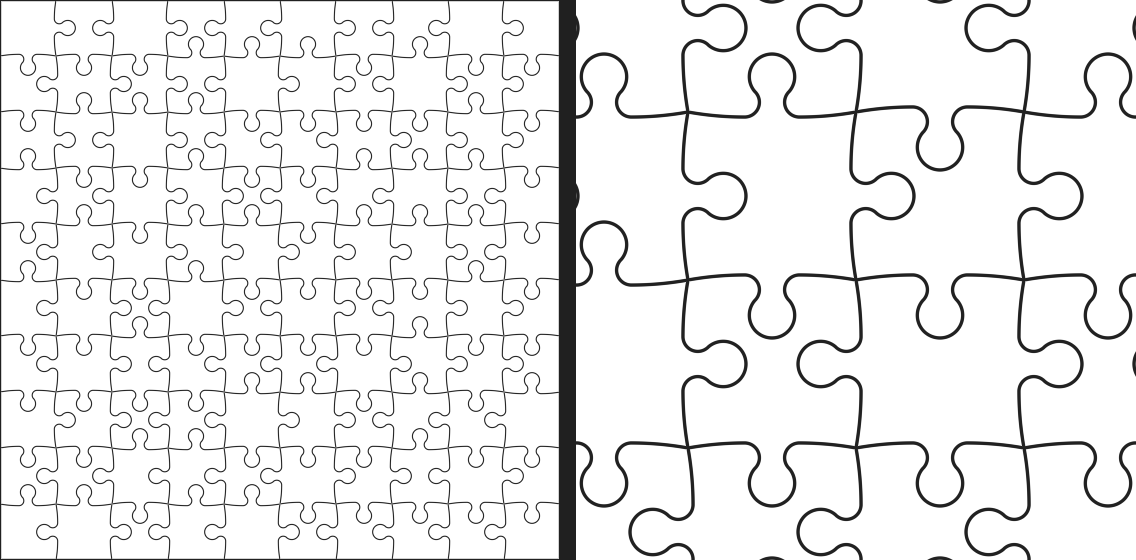
Left: the whole. Right: its middle third, enlarged.
A WebGL 2 fragment shader for this pattern:

```glsl
#version 300 es
precision highp float;
// Outline of a jigsaw puzzle: a 10 x 10 grid of pieces in thin dark lines on white.
// Each edge is built from three tangent arcs (head, neck, shoulder), mirrored about
// its middle; a hash picks the side that its tab points to.

uniform vec2 u_resolution;
out vec4 outColor;

const float PIECES = 10.0;            // pieces across and down
const float LINE_WIDTH = 0.0020;      // in canvas units
const float FRAME_WIDTH = 0.0022;     // in canvas units
const float SOFTNESS = 0.65;          // half width of edge smoothing, in pixels
const vec3 PAPER = vec3(1.0);
const vec3 INK = vec3(0.13);

// Edge profile, in units of one piece: x from the edge middle, y towards the tab
const vec2 HEAD_CENTER = vec2(0.0, 0.21);
const float HEAD_RADIUS = 0.135;
const vec2 NECK_CENTER = vec2(0.163, 0.058);
const float NECK_RADIUS = 0.088;
const float SHOULDER_DIP = 0.03;
const float SHOULDER_RADIUS = 1.908;

const float SEED_ROWS = 3.7;
const float SEED_COLUMNS = 19.3;
const float FAR = 10.0;

float hash(vec2 p) {
    return fract(sin(dot(p, vec2(127.1, 311.7))) * 43758.5453);
}

float arcDistance(vec2 p, vec2 center, float radius) {
    return abs(length(p - center) - radius);
}

// Distance to one edge whose tab points to positive y
float edgeDistance(vec2 p) {
    p.x = abs(p.x);
    vec2 axis = NECK_CENTER - HEAD_CENTER;
    vec2 fromHead = p - HEAD_CENTER;
    bool aboveJoint = axis.x * fromHead.y - axis.y * fromHead.x > 0.0;

    float head = aboveJoint ? arcDistance(p, HEAD_CENTER, HEAD_RADIUS) : FAR;
    float neck = !aboveJoint && p.x < NECK_CENTER.x
        ? arcDistance(p, NECK_CENTER, NECK_RADIUS) : FAR;
    vec2 shoulderCenter = vec2(NECK_CENTER.x, SHOULDER_RADIUS - SHOULDER_DIP);
    float shoulder = p.x >= NECK_CENTER.x
        ? arcDistance(p, shoulderCenter, SHOULDER_RADIUS) : FAR;
    return min(head, min(neck, shoulder));
}

// Distance to the nearest cut running along x; the outer borders are left out
float cutDistance(vec2 p, float seed) {
    float line = floor(p.y + 0.5);
    if (line < 0.5 || line > PIECES - 0.5) return FAR;
    float piece = floor(p.x);
    float side = hash(vec2(piece, line) + seed) < 0.5 ? -1.0 : 1.0;
    return edgeDistance(vec2(p.x - piece - 0.5, (p.y - line) * side));
}

float coverage(float dist, float halfWidth, float blur) {
    return 1.0 - smoothstep(halfWidth - blur, halfWidth + blur, dist);
}

void main() {
    vec2 uv = gl_FragCoord.xy / u_resolution;
    float blur = SOFTNESS / min(u_resolution.x, u_resolution.y);

    // Cuts between pieces, in rows and columns
    vec2 grid = uv * PIECES;
    float cuts = min(cutDistance(grid, SEED_ROWS), cutDistance(grid.yx, SEED_COLUMNS));
    float ink = coverage(cuts / PIECES, 0.5 * LINE_WIDTH, blur);

    // Straight outer frame
    vec2 border = min(uv, 1.0 - uv);
    ink = max(ink, coverage(min(border.x, border.y), FRAME_WIDTH, blur));

    outColor = vec4(mix(PAPER, INK, ink), 1.0);
}
```
